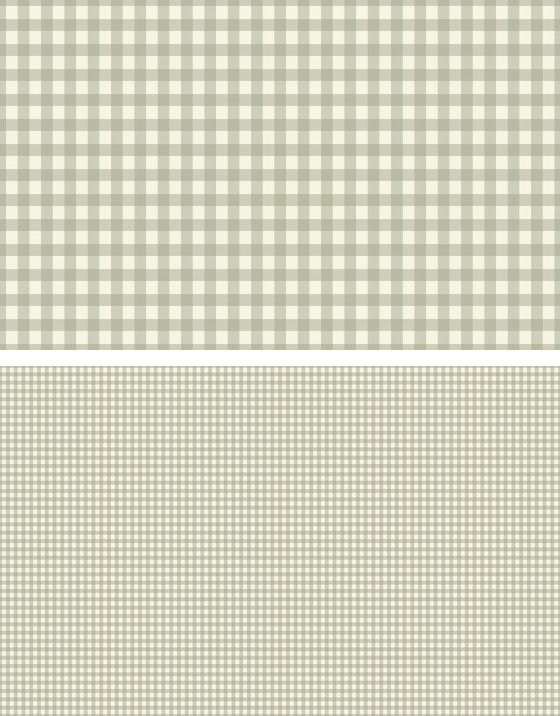
Top, the tile; bottom, the same tile 3 across and 3 down.
Give the GLSL for this pattern, as a Shadertoy shader.

```glsl
float hash(float n) {
    return fract(sin(n * 12.9898) * 43758.5453);
}

// Smooth-edged stripe centred on every whole number
float stripe(float position, float width) {
    float edge = abs(fract(position + 0.5) - 0.5) - 0.5 * width;
    return clamp(0.5 - edge / fwidth(position), 0.0, 1.0);
}

// Small brightness change per thread, blended and wrapped at the canvas edge
float threadTone(float position, float count, float seed) {
    float thread = floor(position);
    float a = hash(mod(thread, count) + seed);
    float b = hash(mod(thread + 1.0, count) + seed);
    return mix(a, b, smoothstep(0.0, 1.0, position - thread)) - 0.5;
}

void mainImage(out vec4 fragColor, in vec2 fragCoord) {
    vec2 uv = fragCoord / iResolution.xy;
    vec2 checks = uv * vec2(24.0, 14.0);

    float warp = stripe(checks.x - 0.01, 0.5);
    float weft = stripe(checks.y, 0.475);

    // Gingham: each band tints the cream, crossings are darkest
    vec3 cream = vec3(0.968, 0.957, 0.894);
    vec3 warpGreen = vec3(0.806, 0.812, 0.732);
    vec3 weftSage = vec3(0.818, 0.804, 0.734);
    vec3 crossing = vec3(0.726, 0.730, 0.640);
    vec3 cloth = mix(mix(cream, warpGreen, warp), mix(weftSage, crossing, warp), weft);

    // Faint weave and slight warmth between columns
    float weave = threadTone(uv.x * 192.0, 192.0, 3.0) + threadTone(uv.y * 112.0, 112.0, 211.0);
    float warmth = threadTone(checks.x, 24.0, 57.0);
    cloth += 0.006 * weave + 0.008 * warmth * vec3(1.0, 0.0, -0.5);

    fragColor = vec4(cloth, 1.0);
}
```
